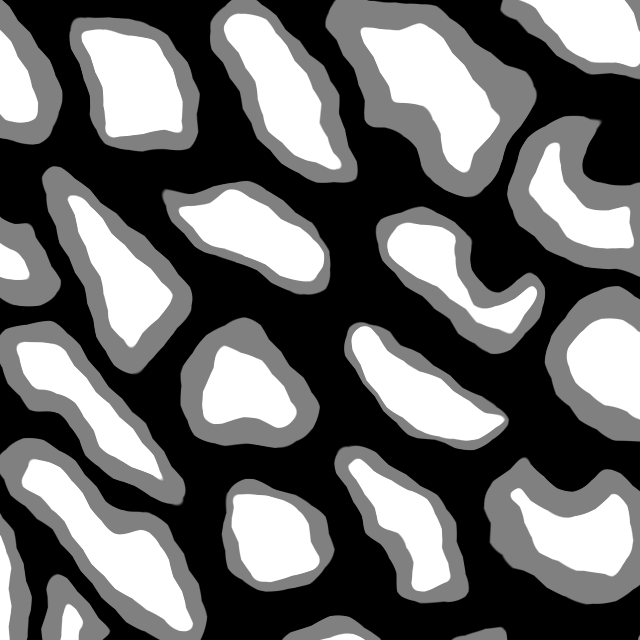
A WebGL 1 fragment shader for this pattern:

```glsl
precision highp float;

uniform vec2 u_resolution;

const vec3 GROUND = vec3(0.0);
const vec3 RIM = vec3(0.5);
const vec3 CORE = vec3(1.0);
const vec2 CELL_SIZE = vec2(0.34, 0.19); // length and breadth of a territory
const float TILT = -0.74;

vec2 hash2(vec2 id, float seed) {
  vec2 k = vec2(dot(id, vec2(127.1, 311.7)), dot(id, vec2(269.5, 183.3)));
  return fract(sin(k + seed * 17.3) * 43758.5);
}

float smoothMin(float a, float b, float k) {
  float h = max(k - abs(a - b), 0.0) / k;
  return min(a, b) - 0.25 * h * h * k;
}

float triangleWave(float x) {
  return 2.0 * abs(fract(x) - 0.5) - 0.5;
}

// Layered sines bend the cells, a shallow arch turns their direction
vec2 warp(vec2 p) {
  vec2 bend = 0.016 * sin(p.yx * vec2(17.0, 14.0) + vec2(1.3, 4.1))
            + 0.006 * sin(p.yx * vec2(39.0, 43.0) + vec2(2.7, 0.6));
  float x = p.x - 0.5;
  return p + bend - vec2(0.0, 0.25 * x * x);
}

// Small straight facets along the outlines
float facets(vec2 p, float amount) {
  return amount * (triangleWave(dot(p, vec2(13.0, 8.0)))
                 + triangleWave(dot(p, vec2(-9.0, 17.0)) + 0.3));
}

vec2 rotate(vec2 p, float angle) {
  float c = cos(angle), s = sin(angle);
  return vec2(c * p.x + s * p.y, c * p.y - s * p.x);
}

// Jittered site on staggered rows
vec2 sitePosition(vec2 id) {
  vec2 jitter = 0.64 * (hash2(id, 1.0) - 0.5);
  return id + 0.5 + jitter + vec2(0.5 * mod(id.y, 2.0), 0.0);
}

vec2 nearestSiteId(vec2 q) {
  vec2 base = floor(q), best = base;
  float nearest = 100.0;
  for (int j = -2; j <= 2; j++) {
    for (int i = -2; i <= 2; i++) {
      vec2 id = base + vec2(float(i), float(j));
      vec2 toSite = sitePosition(id) - q;
      float d = dot(toSite, toSite);
      if (d < nearest) {
        nearest = d;
        best = id;
      }
    }
  }
  return best;
}

// x: rounded border distance, y: sharper border distance, z: radius of the territory
vec3 territory(vec2 q, vec2 id) {
  vec2 site = sitePosition(id);
  vec3 result = vec3(1.0);
  for (int j = -2; j <= 2; j++) {
    for (int i = -2; i <= 2; i++) {
      if (i == 0 && j == 0) continue;
      vec2 other = sitePosition(id + vec2(float(i), float(j)));
      vec2 normal = normalize(other - site);
      float scale = 1.0 / length(normal / CELL_SIZE);
      float border = scale * dot(0.5 * (site + other) - q, normal);
      result.x = smoothMin(result.x, border, 0.055);
      result.y = smoothMin(result.y, border, 0.015);
      result.z = min(result.z, 0.5 * scale * length(other - site));
    }
  }
  return result;
}

// Distance to a round dent in the flank of some cells
float dent(vec2 local, float radius, vec2 id) {
  vec2 chance = hash2(id, 2.0);
  if (chance.x > 0.4) return 1.0;
  float side = chance.y < 0.5 ? -1.0 : 1.0;
  float along = 0.09 * (hash2(id, 3.0).x - 0.5);
  return length(local - vec2(along, side * radius)) - 0.42 * radius;
}

void main() {
  float pixel = 1.0 / min(u_resolution.x, u_resolution.y);
  vec2 p = gl_FragCoord.xy * pixel;
  vec2 q = rotate(warp(p), TILT) / CELL_SIZE + vec2(7.3, 11.6);
  vec2 id = nearestSiteId(q);
  vec3 cell = territory(q, id);

  // Carve dents, keeping the rim an even band around them
  float hollow = dent((q - sitePosition(id)) * CELL_SIZE, cell.z, id);
  float outer = smoothMin(cell.x, hollow, 0.02) + facets(p, 0.004);
  float inner = smoothMin(cell.y, hollow, 0.01) + facets(p + 0.37, 0.004);

  // Gap and rim follow the size of each cell
  float shrink = hash2(id, 4.0).x;
  float gap = cell.z * mix(0.14, 0.52, shrink * shrink);
  float rim = 0.5 * (cell.z - gap);

  float edge = 0.7 * pixel;
  float body = smoothstep(-edge, edge, outer - gap);
  float core = smoothstep(-edge, edge, inner - gap - rim);
  vec3 color = mix(GROUND, RIM, body);
  color = mix(color, CORE, core * body);
  gl_FragColor = vec4(color, 1.0);
}
```
